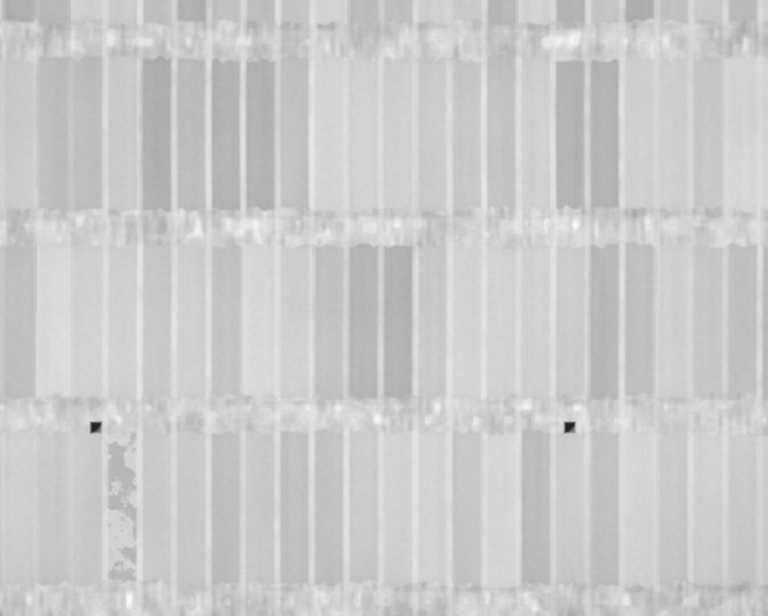
A Shadertoy shader for this texture:

```glsl
// Pale grey wall of tall narrow panels, split by mottled horizontal bands, with two small dark holes.
#define COLUMNS 22.3
#define ROWS 3.29
#define GRID_SHIFT vec2(0.08, 0.075)
#define SEAM_HALF_WIDTH 0.085
#define BAND_HALF_HEIGHT 0.098
#define DARK_PANEL_SHARE 0.12
#define DARK_TONE 0.685
#define PANEL_TONES vec2(0.735, 0.85)
#define SEAM_TONE 0.875
#define BAND_TONE 0.805
#define HOLE_HALF_SIZE 0.0085

float hash(vec2 p) {
    vec3 q = fract(vec3(p.xyx) * 0.1031);
    q += dot(q, q.yzx + 33.33);
    return fract((q.x + q.y) * q.z);
}

float noise(vec2 p) {
    vec2 cell = floor(p), f = fract(p);
    f = f * f * (3.0 - 2.0 * f);
    return mix(mix(hash(cell), hash(cell + vec2(1, 0)), f.x),
               mix(hash(cell + vec2(0, 1)), hash(cell + vec2(1, 1)), f.x), f.y);
}

// Layered noise centred on zero
float cloud(vec2 p) {
    float sum = 0.0, gain = 0.5;
    for (int i = 0; i < 4; i++) {
        sum += gain * (noise(p) - 0.5);
        p = p * 2.03 + 17.7;
        gain *= 0.5;
    }
    return sum;
}

// Flat panel tone with soft stains and faint vertical streaks
float panelTone(vec2 cell, vec2 f, vec2 p) {
    float pick = hash(cell + 41.0);
    float tone = mix(PANEL_TONES.x, PANEL_TONES.y, hash(cell + 7.0));
    if (pick < DARK_PANEL_SHARE) tone = DARK_TONE + 0.03 * hash(cell + 3.0);
    tone += 0.03 * (hash(cell + 19.0) - 0.5) * (f.x - 0.5);
    tone -= 0.03 * smoothstep(0.68, 1.0, abs(2.0 * f.y - 1.0));
    tone += 0.022 * (noise(p * vec2(95.0, 4.0)) - 0.5);
    // One panel in the lowest full row is blotched
    if (cell == vec2(3.0, 0.0))
        tone = mix(0.73, 0.84, smoothstep(-0.06, 0.08, cloud(p * 48.0)));
    return tone;
}

// Rough band: broken blocks, vertical scratches, bright flecks
float bandTone(float column, float row, float v, vec2 p) {
    float tone = BAND_TONE + 0.05 * (hash(vec2(column, row) + 63.0) - 0.5);
    tone += 0.19 * cloud(p * vec2(38.0, 46.0));
    tone += 0.09 * (noise(p * vec2(135.0, 38.0)) - 0.5);
    float fleck = noise(p * vec2(62.0, 44.0) + 9.0);
    tone += 0.10 * smoothstep(0.68, 0.95, fleck) * (1.0 - smoothstep(0.03, 0.08, abs(v)));
    // Dark dashes along the upper edge
    float dash = smoothstep(0.45, 0.75, noise(p * vec2(32.0, 70.0) + 4.0));
    return tone - 0.055 * dash * smoothstep(0.035, 0.07, v);
}

void mainImage(out vec4 fragColor, in vec2 fragCoord) {
    vec2 uv = fragCoord / iResolution.xy;
    float aspect = iResolution.x / iResolution.y;
    vec2 p = uv * vec2(aspect, 1.0);
    vec2 grid = uv * vec2(COLUMNS, ROWS) - GRID_SHIFT;
    grid.x += 0.06 * (noise(vec2(uv.y * 5.0, 2.0)) - 0.5);
    vec2 cell = floor(grid), f = fract(grid);
    float pixel = COLUMNS / iResolution.x;

    // Panels, blended across their shared edge
    float tone = panelTone(cell, f, p);

    // Pale vertical seams, fainter toward the left
    float seamId = floor(grid.x + 0.5);
    float seamX = abs(grid.x - seamId);
    float seam = 1.0 - smoothstep(SEAM_HALF_WIDTH * 0.35, SEAM_HALF_WIDTH * 1.4 + pixel, seamX);
    float seamStrength = mix(0.45, 1.0, hash(vec2(seamId, cell.y) + 29.0));
    seamStrength *= mix(0.35, 1.0, smoothstep(0.08, 0.16, uv.x));
    seamStrength *= 0.8 + 0.4 * noise(vec2(seamId * 5.0, uv.y * 40.0));
    float seamTone = SEAM_TONE + 0.025 * (hash(vec2(seamId, 8.0)) - 0.5);
    tone = mix(tone, seamTone, seam * min(seamStrength, 1.0));

    // Horizontal bands with ragged edges
    float bandId = floor(grid.y + 0.5);
    float v = grid.y - bandId;
    float ragged = 0.03 * (noise(vec2(grid.x * 5.0, bandId * 9.0 + sign(v))) - 0.5)
                 + 0.02 * (hash(vec2(cell.x, bandId + 5.0)) - 0.5);
    float band = 1.0 - smoothstep(-0.012, 0.012, abs(v) + ragged - BAND_HALF_HEIGHT);
    float rough = bandTone(cell.x, bandId, v, p);
    rough = mix(rough, SEAM_TONE + 0.02, 0.5 * seam * seamStrength);
    tone = mix(tone, rough, band * 0.95);

    // Uneven light: broad stains, darker corners, fine grain
    tone += 0.05 * cloud(p * 5.0) + 0.018 * (noise(p * 230.0) - 0.5);
    vec2 fromCentre = uv - vec2(0.5, 0.55);
    tone += 0.012 - 0.09 * dot(fromCentre, fromCentre);
    tone -= 0.025 * smoothstep(0.7, 1.0, uv.x) * (1.0 - smoothstep(0.0, 0.4, uv.y));

    // Small square holes, lit at the lower right
    float soft = 0.0015 + 1.0 / iResolution.y;
    for (int i = 0; i < 2; i++) {
        vec2 d = p - vec2((0.125 + 0.617 * float(i)) * aspect, 0.306);
        vec2 box = abs(d) - HOLE_HALF_SIZE;
        float hole = 1.0 - smoothstep(-soft, soft, max(box.x, box.y));
        float depth = 0.14 + 0.35 * smoothstep(0.0, 1.4, (d.x - d.y) / HOLE_HALF_SIZE);
        tone = mix(tone, depth, hole);
    }
    fragColor = vec4(vec3(clamp(tone, 0.0, 1.0)), 1.0);
}
```
